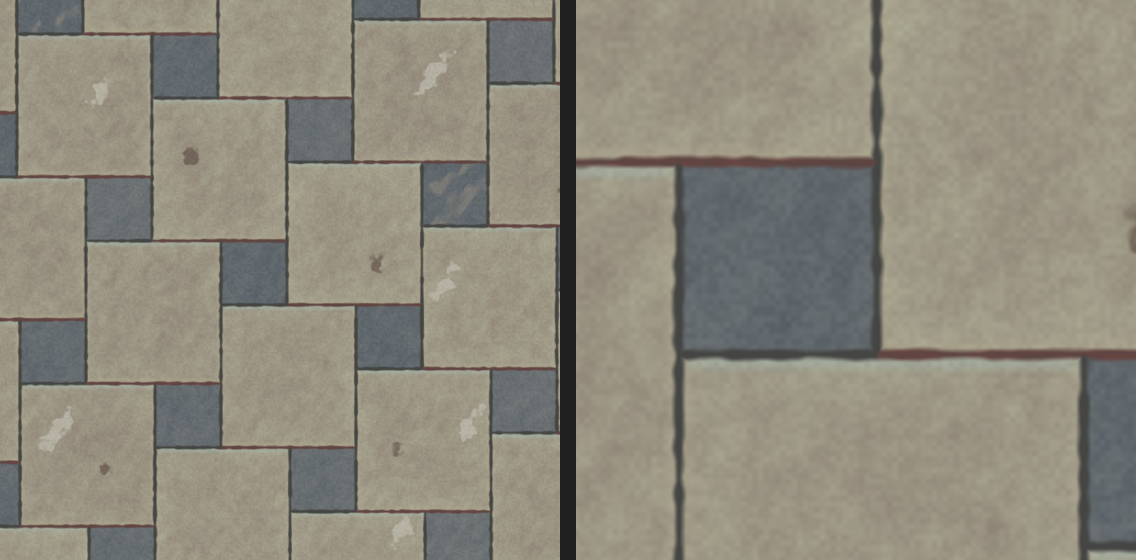
Left, the full canvas; right, a detail of the centre.
Write a three.js fragment shader that draws this texture.

```glsl
// Paving of large sandstone squares and small slate squares in a pinwheel lattice.
// Each point finds its slab by box distance over nearby lattice cells, then gets
// mottled stone, worn rims, chips and stains, and joints tinted red under ledges.
varying vec2 vUv;

// Layout, in canvas widths, y measured downward
const vec2 LARGE = vec2(0.2411, 0.2549);
const vec2 SMALL = vec2(0.1178, 0.1143);
const vec2 ORIGIN = vec2(0.5124, 0.2894);
const float HALF_JOINT = 0.0028;
const float SOFTNESS = 0.0021;
const float WOBBLE = 0.0024;
const float CHIP_CHANCE = 0.35;
const float STAIN_CHANCE = 0.22;

// Colours
const vec3 SAND_PALE = vec3(0.645, 0.632, 0.55);
const vec3 SAND_ROSE = vec3(0.58, 0.54, 0.485);
const vec3 SLATE_DARK = vec3(0.355, 0.385, 0.41);
const vec3 SLATE_PALE = vec3(0.45, 0.468, 0.468);
const vec3 JOINT_DARK = vec3(0.27, 0.275, 0.265);
const vec3 JOINT_RED = vec3(0.41, 0.27, 0.255);
const vec3 RIM_COOL = vec3(0.64, 0.69, 0.64);
const vec3 RIM_WARM = vec3(0.69, 0.66, 0.56);
const vec3 CHIP = vec3(0.74, 0.73, 0.68);
const vec3 STAIN = vec3(0.39, 0.33, 0.29);

float hash(vec2 p) {
  vec3 q = fract(vec3(p.xyx) * 0.1031);
  q += dot(q, q.yzx + 33.33);
  return fract((q.x + q.y) * q.z);
}

float noise(vec2 p) {
  vec2 i = floor(p), f = fract(p);
  f = f * f * (3.0 - 2.0 * f);
  vec2 e = vec2(1.0, 0.0);
  return mix(mix(hash(i), hash(i + e.xy), f.x),
             mix(hash(i + e.yx), hash(i + e.xx), f.x), f.y);
}

// Irregular patch, 1 inside and 0 outside
float blot(vec2 p, vec2 radius, float rough) {
  return 1.0 - smoothstep(0.5, 1.0, length(p / radius) + rough);
}

void main() {
  vec2 p = vec2(vUv.x, 1.0 - vUv.y);
  vec2 q = p - ORIGIN;

  // Lattice steps are (LARGE.x, SMALL.y) and (-SMALL.x, LARGE.y)
  float area = LARGE.x * LARGE.y + SMALL.x * SMALL.y;
  vec2 cell = floor(vec2(q.x * LARGE.y + q.y * SMALL.x,
                         q.y * LARGE.x - q.x * SMALL.y) / area);

  // Containing slab: the smallest box distance
  float nearest = 1.0;
  vec2 id = cell, c = vec2(0.0), halfSize = LARGE * 0.5;
  bool isLarge = true;
  for (int j = -1; j <= 1; j++) {
    for (int i = -1; i <= 1; i++) {
      vec2 n = cell + vec2(float(i), float(j));
      vec2 corner = vec2(n.x * LARGE.x - n.y * SMALL.x, n.x * SMALL.y + n.y * LARGE.y);
      for (int k = 0; k < 2; k++) {
        vec2 h = 0.5 * (k == 0 ? LARGE : SMALL);
        vec2 start = k == 0 ? vec2(0.0) : vec2(LARGE.x - SMALL.x, LARGE.y);
        vec2 local = q - corner - start - h;
        vec2 b = abs(local) - h;
        float d = max(b.x, b.y);
        if (d < nearest) {
          nearest = d; id = n; c = local; halfSize = h; isLarge = k == 0;
        }
      }
    }
  }
  vec2 seed = id + (isLarge ? vec2(40.0, 70.0) : vec2(140.0, 170.0));
  float tone = hash(seed);
  vec2 inset = halfSize - abs(c);

  // Stone grain: slanted streaks, lumps and fine grit
  vec2 slant = vec2(dot(p, vec2(0.82, 0.57)) * 75.0, dot(p, vec2(0.57, -0.82)) * 34.0);
  float streak = noise(slant + tone * 50.0);
  float lump = noise(p * 65.0 + tone * 90.0);
  float fine = noise(p * 150.0 + 20.0);
  float grit = noise(p * 300.0 + 7.0);
  float mottle = 0.4 * streak + 0.35 * lump + 0.25 * fine;

  vec3 stone;
  if (isLarge) {
    // Rosy middle, paler border, tone drifting from slab to slab
    float border = 1.0 - smoothstep(0.0, 0.06, min(inset.x, inset.y));
    float pale = 0.5 + 1.15 * (mottle - 0.5) + 0.28 * (border - 0.35) + 0.3 * (tone - 0.5);
    stone = mix(SAND_ROSE, SAND_PALE, clamp(pale, -0.2, 1.2));
    float rim = 1.0 - smoothstep(0.004, 0.013, inset.y);
    stone = mix(stone, c.y < 0.0 ? RIM_COOL : RIM_WARM, rim * (c.y < 0.0 ? 0.65 : 0.4));
    stone = mix(stone, RIM_WARM, 0.3 * (1.0 - smoothstep(0.004, 0.011, inset.x)));

    // Occasional pale chips and dark stains
    vec2 spot = (vec2(hash(seed + 3.1), hash(seed + 8.7)) - 0.5) * LARGE * 0.75;
    vec2 r = c - spot;
    vec2 along = vec2(dot(r, vec2(0.82, 0.57)), dot(r, vec2(0.57, -0.82)));
    float rough = 1.3 * (lump - 0.5) + 0.7 * (fine - 0.5);
    float chipped = step(hash(seed + 5.3), CHIP_CHANCE);
    stone = mix(stone, CHIP, 0.75 * chipped * blot(along, vec2(0.015, 0.04), rough));
    float stained = step(hash(seed + 11.9), STAIN_CHANCE);
    stone = mix(stone, STAIN, 0.7 * stained * blot(r + spot * 1.6, vec2(0.014), rough));
  } else {
    float pale = 0.15 + 0.65 * tone + 0.8 * (mottle - 0.5);
    stone = mix(SLATE_DARK, SLATE_PALE, clamp(pale, -0.15, 1.15));
    float scuffed = step(0.8, hash(seed + 6.2)) * smoothstep(0.58, 0.85, streak);
    stone = mix(stone, SAND_ROSE, 0.45 * scuffed);
  }
  stone += 0.045 * (grit - 0.5);

  // Joints run red wherever a large slab lies above them
  bool underLarge = isLarge ? (c.y > 0.0 || c.x + halfSize.x > SMALL.x) : c.y < 0.0;
  float level = smoothstep(-0.002, 0.002, inset.x - inset.y);
  vec3 joint = mix(JOINT_DARK, JOINT_RED, underLarge ? level * (0.6 + 0.4 * lump) : 0.0);
  float ragged = WOBBLE * (noise(p * 110.0 + 3.0) - 0.5);
  float edge = -nearest - HALF_JOINT + ragged;
  gl_FragColor = vec4(mix(joint, stone, smoothstep(-SOFTNESS, SOFTNESS, edge)), 1.0);
}
```
